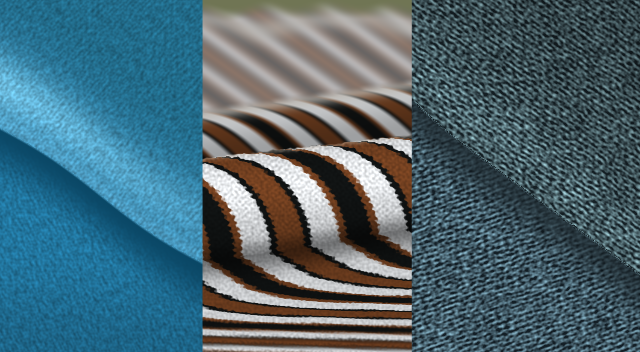
Write a WebGL 1 fragment shader that draws this texture.

```glsl
precision highp float;
// Three folded fabrics side by side: blue satin, striped knit, dark denim.
uniform vec2 u_resolution;

vec2 gradientAt(vec2 cell) {
  float a = 6.2832 * fract(sin(dot(cell, vec2(127.1, 311.7))) * 43758.5);
  return vec2(cos(a), sin(a));
}

float noise(vec2 p) {
  vec2 i = floor(p), f = p - i;
  vec2 u = f * f * f * (f * (f * 6.0 - 15.0) + 10.0);
  vec2 e = vec2(1.0, 0.0);
  float low = mix(dot(gradientAt(i), f), dot(gradientAt(i + e.xy), f - e.xy), u.x);
  float high = mix(dot(gradientAt(i + e.yx), f - e.yx), dot(gradientAt(i + e.xx), f - e.xx), u.x);
  return 1.4 * mix(low, high, u.y);
}

vec2 turn(vec2 p, float a) {
  return vec2(cos(a) * p.x + sin(a) * p.y, cos(a) * p.y - sin(a) * p.x);
}

float bump(float x, float center, float width) {
  float d = (x - center) / width;
  return exp(-d * d);
}

vec3 blueSatin(vec2 p) {
  float h = 0.83 * (p.y - 0.633 + 0.665 * p.x - 0.012 * sin(p.x * 11.0));
  vec3 upper = mix(vec3(0.19, 0.50, 0.65), vec3(0.13, 0.42, 0.54), smoothstep(0.05, 0.36, h));
  upper += vec3(0.24, 0.25, 0.24) * bump(h, 0.105, 0.075) * (1.0 - 1.1 * p.x);
  upper += 0.07 * bump(h, 0.015, 0.02);
  vec3 lower = mix(vec3(0.04, 0.28, 0.40), vec3(0.13, 0.46, 0.62), smoothstep(0.0, 0.15, -h));
  lower *= 1.0 - 0.15 * smoothstep(0.3, 0.0, p.y);
  float fold = smoothstep(-0.004, 0.004, h);
  // Fine ribs across the fold, grainy twill elsewhere
  vec2 q = turn(p, mix(0.45, -0.75, fold));
  float rib = noise(q * vec2(125.0, 42.0));
  float grain = noise(p * 120.0 + 7.0);
  float focus = mix(smoothstep(0.0, 0.12, -h), 1.0, fold);
  return mix(lower, upper, fold) * (1.0 + focus * (0.17 * rib + 0.15 * grain));
}

float band(float s, float center, float halfWidth, float blur) {
  float d = abs(fract(s - center + 0.5) - 0.5);
  return 1.0 - smoothstep(halfWidth - blur, halfWidth + blur, d);
}

// One repeat: black with brown borders, white, brown with black borders, white
vec3 stripes(float s, float blur) {
  vec3 brown = vec3(0.43, 0.24, 0.12), black = vec3(0.06, 0.07, 0.07);
  vec3 c = vec3(0.86, 0.87, 0.88);
  c = mix(c, black, band(s, 0.59, 0.15, blur));
  c = mix(c, brown, band(s, 0.59, 0.10, blur));
  c = mix(c, brown, band(s, 0.09, 0.145, blur));
  return mix(c, black, band(s, 0.09, 0.09, blur));
}

vec3 stripedKnit(vec2 p) {
  float stitch = sin(p.y * 360.0 + 35.0 * p.x);
  float grain = noise(p * 115.0);
  float jitter = 0.007 * stitch + 0.012 * grain;

  // Distant blurred cloth
  vec3 c = stripes((p.x - 1.4 * (1.0 - p.y) - 0.5) / 0.3, 0.14);
  c = mix(c, vec3(0.64, 0.62, 0.62), 0.58);
  c = mix(c, vec3(0.72, 0.71, 0.69), 0.6 * bump(p.y, 0.93 + 0.04 * noise(p * 5.0), 0.035));
  c = mix(c, vec3(0.44, 0.46, 0.33), smoothstep(0.945, 0.995, p.y + 0.03 * noise(p * 7.0)));

  // Soft middle fold
  float ridge = 0.68 + 0.14 * (p.x - 0.58);
  float depth = ridge - p.y;
  float s = (p.x + p.y - 1.4055 + 0.10 * exp(-max(depth, 0.0) * 28.0)) / 0.287 + 0.09;
  vec3 middle = stripes(s, 0.045) * (0.72 + 0.18 * smoothstep(0.13, 0.02, depth));
  middle = mix(middle, vec3(0.74, 0.72, 0.69), 0.75 * bump(depth, 0.0, 0.025));
  c = mix(c, middle, smoothstep(-0.018, 0.012, depth));

  // Sharp rolled fold, stripes bending over its crest
  float crest = 0.55 + 0.112 * (p.x - 0.58) + 0.004 * noise(p * 60.0);
  float base = 0.264 + 0.137 * (p.x - 0.58) - 0.006 * sin((p.x - 0.58) * 9.0);
  depth = crest - p.y;
  float t = clamp(depth / 0.265, 0.0, 1.0);
  s = (p.x + 0.277 * pow(1.0 - sqrt(t), 1.45) - 0.986) / 0.389;
  vec3 roll = stripes(s + jitter, 0.012);
  roll *= 0.83 + 0.25 * bump(t, 0.38, 0.4) - 0.3 * smoothstep(0.055, 0.0, p.y - base);
  roll = mix(roll, vec3(0.76, 0.71, 0.65), 0.4 * bump(depth, 0.0, 0.008));
  roll *= 1.0 + 0.16 * grain + 0.06 * stitch * sin(p.x * 330.0);
  c = mix(c, roll, smoothstep(-0.003, 0.003, depth));

  // Lower cloth, stripes flattening into rows
  float below = base - p.y;
  float slanted = p.x - 1.3 * below;
  float level = 0.758 - (0.1825 - p.y) / 0.22 + 0.12 * (p.x - 0.87);
  float k = clamp(0.5 + 2.5 * (level - slanted), 0.0, 1.0);
  s = mix(level, slanted, k) - 0.2 * k * (1.0 - k);
  float blur = 0.018 + 0.09 * smoothstep(0.12, 0.0, p.y);
  vec3 lower = stripes((s - 0.986) / 0.389 + 1.5 * jitter, blur);
  lower *= (0.5 + 0.42 * smoothstep(0.0, 0.09, below)) * (1.0 + 0.13 * grain);
  return mix(c, lower, smoothstep(-0.002, 0.003, below));
}

vec3 darkDenim(vec2 p) {
  float x = p.x - 1.171;
  float h = 0.81 * (p.y - 0.695 + 0.735 * x - 0.025 * exp(-x * 18.0));
  float fold = smoothstep(-0.004, 0.004, h);
  // Broken diagonal twill with woven slubs
  vec2 q = turn(p, mix(0.35, -0.62, fold));
  float row = sin(q.y * 430.0 + 2.5 * noise(p * 14.0));
  float fleck = noise(q * vec2(75.0, 125.0));
  float thread = 0.5 + 0.27 * row + 0.75 * fleck + 0.2 * noise(p * 150.0);
  float slub = noise(p * vec2(75.0, 7.0)) + noise(p * vec2(6.0, 65.0) + 9.0);
  float focus = mix(0.35 + 0.65 * smoothstep(0.0, 0.13, -h), 1.0, fold);
  thread = mix(0.42, thread + 0.17 * slub, focus);
  vec3 c = mix(vec3(0.08, 0.12, 0.14), vec3(0.44, 0.57, 0.60), clamp(thread, 0.0, 1.4));
  float upper = 0.88 + 0.2 * bump(h, 0.08, 0.09) - 0.12 * smoothstep(0.2, 0.5, h);
  float lower = 0.62 + 0.36 * smoothstep(0.0, 0.14, -h);
  c *= mix(lower, upper, fold);
  return c * mix(vec3(0.96, 1.0, 1.06), vec3(1.0), fold);
}

void main() {
  vec2 p = gl_FragCoord.xy / u_resolution.y;
  p.x *= 1.82 * u_resolution.y / u_resolution.x;
  float aa = 0.7 / u_resolution.y;
  vec3 c = mix(blueSatin(p), stripedKnit(p), smoothstep(-aa, aa, p.x - 0.576));
  c = mix(c, darkDenim(p), smoothstep(-aa, aa, p.x - 1.171));
  gl_FragColor = vec4(clamp(c, 0.0, 1.0), 1.0);
}
```
